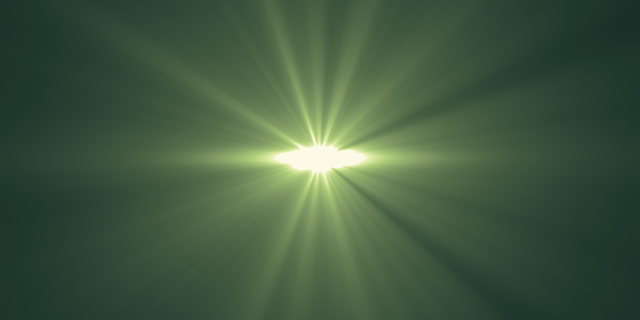
A Shadertoy shader for this background:

```glsl
// A pale green star burst with soft light rays and a horizontal flare on dark teal.

// Lengths are in canvas heights, measured from the canvas middle.
const vec2 BURST_CENTER = vec2(0.0, 0.005);
const float AMBIENT = 0.175;
const float HALO_GAIN = 0.24;
const float HALO_RADIUS = 0.73;
const float CORE_GAIN = 0.62;
const float CORE_RADIUS = 0.13;
const float FLARE_GAIN = 0.37;
const vec2 FLARE_SIZE = vec2(0.33, 0.028);
const float HAZE_GAIN = 0.06;
const vec2 HAZE_SIZE = vec2(1.25, 0.085);
const float RAY_FADE = 0.7;
const float STREAK_GAIN = 0.09;

// Each ray: direction in degrees, width in degrees, strength (negative is shade).
const int RAY_COUNT = 15;
const vec3 RAYS[RAY_COUNT] = vec3[RAY_COUNT](
    vec3(14, 5, 0.12), vec3(23, 5, -0.16), vec3(47, 5, 0.16),
    vec3(58, 6, -0.08), vec3(73, 6, 0.13), vec3(83, 4, -0.09),
    vec3(93, 5, 0.10), vec3(108, 4, 0.27), vec3(128, 9, -0.06),
    vec3(148, 3.5, 0.17), vec3(207, 9, 0.12), vec3(247, 5, 0.14),
    vec3(262, 5, 0.15), vec3(285, 7, 0.19), vec3(321, 5, -0.20));

// Colours ordered by brightness; the green channel is the position on the ramp.
const int TONE_COUNT = 8;
const vec3 TONES[TONE_COUNT] = vec3[TONE_COUNT](
    vec3(0.09, 0.175, 0.155), vec3(0.13, 0.23, 0.18),
    vec3(0.22, 0.31, 0.23), vec3(0.33, 0.42, 0.29),
    vec3(0.47, 0.56, 0.37), vec3(0.69, 0.81, 0.48),
    vec3(0.91, 0.94, 0.69), vec3(0.99, 0.975, 0.90));

vec2 hashGradient(vec2 cell) {
    float h = fract(sin(dot(cell, vec2(127.1, 311.7))) * 43758.5);
    return vec2(cos(h * 6.2832), sin(h * 6.2832));
}

float gradientNoise(vec2 p) {
    vec2 i = floor(p), f = p - i;
    vec2 u = f * f * f * (f * (f * 6.0 - 15.0) + 10.0);
    vec2 e = vec2(0.0, 1.0);
    float low = mix(dot(hashGradient(i), f),
                    dot(hashGradient(i + e.yx), f - e.yx), u.x);
    float high = mix(dot(hashGradient(i + e.xy), f - e.xy),
                     dot(hashGradient(i + e.yy), f - e.yy), u.x);
    return mix(low, high, u.y);
}

float bell(float x) {
    return exp(-x * x);
}

// Elongated soft glow lying along the horizontal axis.
float glowBand(vec2 p, vec2 size) {
    return bell(p.x / size.x) * bell(p.y / size.y);
}

// Sum of the main rays and fine streaks seen in one direction.
float rayLight(vec2 direction) {
    float angle = degrees(atan(direction.y, direction.x));
    float light = 0.0;
    for (int i = 0; i < RAY_COUNT; i++) {
        float offset = mod(angle - RAYS[i].x + 180.0, 360.0) - 180.0;
        light += RAYS[i].z * bell(offset / RAYS[i].y);
    }
    // Sampling on a circle keeps the streaks seamless around the center.
    float streaks = gradientNoise(direction * 7.0 + 3.7)
                  + 0.6 * gradientNoise(direction * 19.0 + 11.3);
    return light + STREAK_GAIN * streaks;
}

vec3 toneColor(float level) {
    vec3 color = TONES[0];
    for (int i = 1; i < TONE_COUNT; i++) {
        float start = TONES[i - 1].g;
        float blend = clamp((level - start) / (TONES[i].g - start), 0.0, 1.0);
        color = mix(color, TONES[i], blend);
    }
    return color;
}

void mainImage(out vec4 fragColor, in vec2 fragCoord) {
    vec2 p = (fragCoord - 0.5 * iResolution.xy) / iResolution.y - BURST_CENTER;
    float radius = max(length(p), 1e-4);

    // Round glow, shaped by rays that fade in from the core and out with distance.
    float level = AMBIENT + HALO_GAIN * bell(radius / HALO_RADIUS)
                + CORE_GAIN * exp(-radius / CORE_RADIUS);
    float rayFade = smoothstep(0.0, 0.09, radius) * exp(-radius * RAY_FADE);
    level *= 1.0 + rayLight(p / radius) * rayFade;

    // Horizontal flare and its wide haze.
    level += FLARE_GAIN * glowBand(p, FLARE_SIZE);
    level += HAZE_GAIN * glowBand(p, HAZE_SIZE);

    fragColor = vec4(toneColor(level), 1.0);
}
```
